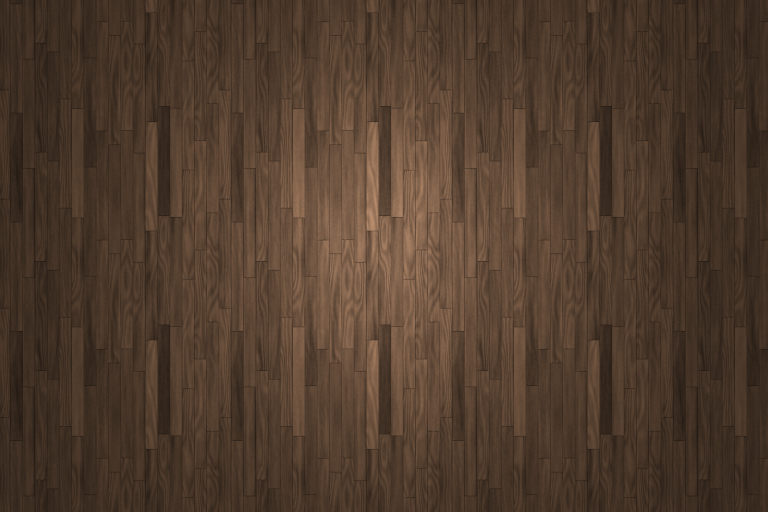
This texture is drawn by a Shadertoy shader. Its source:

```glsl
// Dark walnut parquet of narrow upright planks under a warm central glow.
// A tile of staggered planks repeats over the canvas; each plank gets its own
// tone, stretched noise fibres and warped growth rings, with thin dark seams.

const vec2  TILE_SIZE    = vec2(0.4316, 0.4265); // in canvas heights
const vec2  TILE_ORIGIN  = vec2(-0.004, 0.2207); // measured from the top left
const float COLUMNS      = 18.0;
const float ROWS         = 2.0;
const vec2  GLOW_CENTER  = vec2(0.5, 0.525);     // fraction of the canvas
const float GLOW_RADIUS  = 0.38;
const float AMBIENT      = 0.238;
const float GLOW_GAIN    = 0.325;
const vec3  WOOD_DARK    = vec3(1.0, 0.745, 0.55);
const vec3  WOOD_LIGHT   = vec3(1.0, 0.765, 0.595);
const float TONE_SPREAD  = 0.20;
const float FIBRE_AMOUNT = 0.42;
const float RING_AMOUNT  = 0.10;
const float SPECK_AMOUNT = 0.07;
const float SEAM_WIDTH   = 0.0011;
const float SEAM_DEPTH   = 0.22;

// Distinct planks of the tile: column, joint phase, upper tone, lower tone.
const int ACCENT_COUNT = 6;
const vec4 ACCENTS[ACCENT_COUNT] = vec4[](
    vec4( 1.0,  0.00, -0.20,  0.02),
    vec4( 3.0, -0.32, -0.17,  0.00),
    vec4( 4.0, -0.28, -0.10, -0.02),
    vec4( 6.0, -0.02,  0.18,  0.00),
    vec4(12.0,  0.04,  0.17, -0.03),
    vec4(13.0, -0.03, -0.26,  0.03));

float hash(vec2 p) {
    return fract(sin(dot(p, vec2(127.1, 311.7))) * 43758.5453);
}

float noise(vec2 p) {
    vec2 i = floor(p), f = fract(p);
    f = f * f * (3.0 - 2.0 * f);
    return mix(mix(hash(i), hash(i + vec2(1.0, 0.0)), f.x),
               mix(hash(i + vec2(0.0, 1.0)), hash(i + 1.0), f.x), f.y);
}

// Long vertical fibres, from broad bands to hair lines.
float fibres(vec2 p) {
    float sum = 0.0, weight = 0.5;
    vec2 scale = vec2(110.0, 9.0);
    for (int i = 0; i < 3; i++) {
        sum += weight * (noise(p * scale + float(i) * 17.3) - 0.5);
        scale *= vec2(1.9, 2.1);
        weight *= 0.68;
    }
    return sum;
}

// Growth rings: contours of a slowly warped field, pointed along the plank.
float rings(vec2 p, float seed) {
    float warp = noise(p * vec2(55.0, 11.0) + seed);
    float field = warp * 4.0 + p.x * 80.0 + 0.6 * noise(p * vec2(120.0, 28.0));
    return sin(6.2832 * field);
}

// Joint phase and the tones of the two planks in a column.
vec3 columnStyle(float column) {
    vec3 style = vec3(hash(vec2(column, 3.1)),
                      (hash(vec2(column, 7.7)) - 0.5) * TONE_SPREAD,
                      (hash(vec2(column, 12.9)) - 0.5) * TONE_SPREAD);
    for (int i = 0; i < ACCENT_COUNT; i++)
        if (abs(column - ACCENTS[i].x) < 0.5) style = ACCENTS[i].yzw;
    return style;
}

float woodShade(vec2 p, float pixel) {
    // Locate the plank within the repeating tile.
    vec2 tile = (p - TILE_ORIGIN) / TILE_SIZE;
    float across = tile.x * COLUMNS;
    float column = mod(floor(across), COLUMNS);
    vec3 style = columnStyle(column);
    float along = (tile.y - style.x) * ROWS;
    float row = mod(floor(along), ROWS);
    float tone = row < 0.5 ? style.y : style.z;

    vec2 plankSize = TILE_SIZE / vec2(COLUMNS, ROWS);
    vec2 cell = vec2(fract(across), fract(along));
    vec2 local = cell * plankSize;
    float seed = hash(vec2(column, row) + 5.0) * 40.0;
    vec2 grainPos = local + vec2(seed, seed * 0.37);
    grainPos.x += 0.004 * (noise(vec2(seed, local.y * 18.0)) - 0.5);

    // Fibres, rings and a dark streak that wanders down the plank.
    float shade = 1.0 + tone;
    shade += FIBRE_AMOUNT * fibres(grainPos);
    float figure = smoothstep(0.3, 0.8, hash(vec2(column, row + 21.0)));
    shade += RING_AMOUNT * figure * rings(grainPos, seed);
    float streak = noise(grainPos * vec2(75.0, 7.0) + 9.0);
    shade -= 0.16 * smoothstep(0.62, 0.95, streak);

    // Seams on the four sides, with a faint light bevel on the left.
    vec2 edge = min(cell, 1.0 - cell) * plankSize;
    vec2 seam = 1.0 - smoothstep(vec2(0.0), vec2(SEAM_WIDTH + 0.5 * pixel), edge);
    float bevel = smoothstep(0.001, 0.002, local.x) * (1.0 - smoothstep(0.002, 0.004, local.x));
    shade += 0.05 * bevel * step(0.45, hash(vec2(column, 31.0)));
    shade *= 1.0 - SEAM_DEPTH * max(seam.x * (0.5 + 0.5 * hash(vec2(column, 2.0))), seam.y);
    return shade;
}

void mainImage(out vec4 fragColor, in vec2 fragCoord) {
    float pixel = 1.0 / iResolution.y;
    vec2 p = fragCoord * pixel;
    vec2 fromTop = vec2(p.x, 1.0 - p.y);

    // Warm pool of light fading into the corners.
    float d = length(p - GLOW_CENTER * iResolution.xy * pixel);
    float glow = exp(-pow(d / GLOW_RADIUS, 1.5));
    float light = AMBIENT + GLOW_GAIN * glow;

    float shade = woodShade(fromTop, pixel);
    shade += SPECK_AMOUNT * (noise(p * vec2(340.0, 240.0)) - 0.5);
    vec3 color = mix(WOOD_DARK, WOOD_LIGHT, glow) * light * shade;
    fragColor = vec4(clamp(color, 0.0, 1.0), 1.0);
}
```
